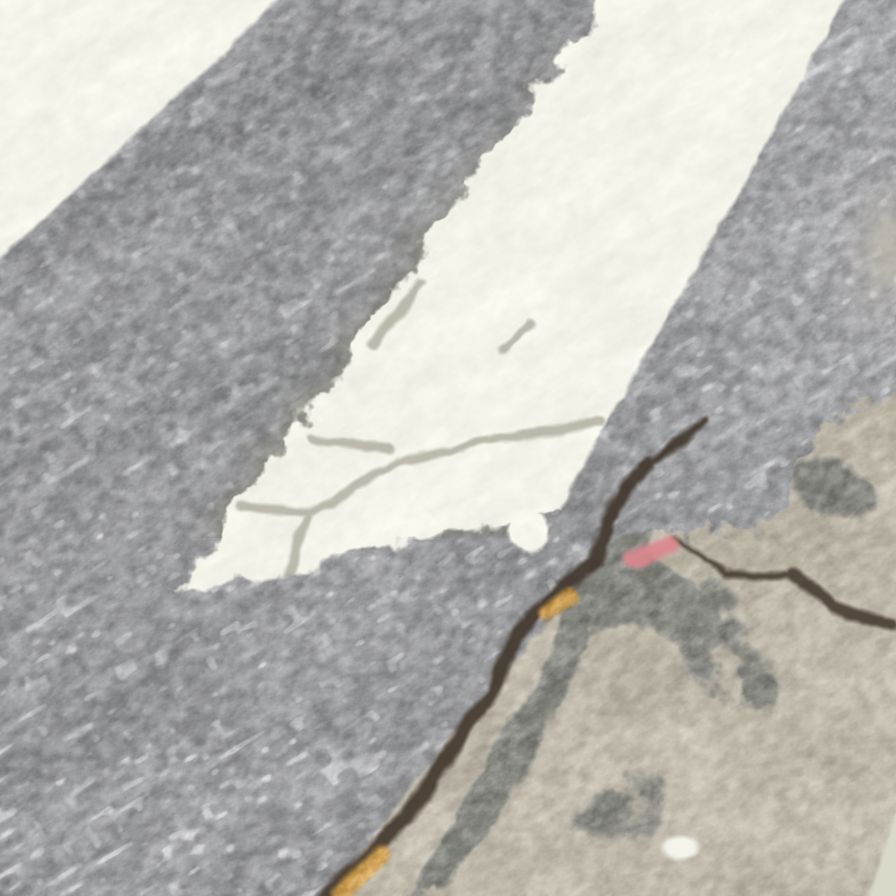
Reproduce this texture procedurally as a WebGL 1 fragment shader.

```glsl
precision highp float;
// Worn road paint on grey asphalt beside a cracked, patchy concrete kerb.
uniform vec2 u_resolution;

#define ASPHALT vec3(0.595, 0.597, 0.607)
#define PAINT vec3(0.955, 0.955, 0.92)
#define CONCRETE vec3(0.74, 0.715, 0.66)
#define PATCH vec3(0.53, 0.53, 0.51)
#define CRACK vec3(0.25, 0.21, 0.17)
#define MOSS vec3(0.48, 0.48, 0.40)
#define GRAIN 0.30
#define EDGE 0.0035

float hash(vec2 p) {
  vec3 q = fract(vec3(p.xyx) * 0.1031);
  q += dot(q, q.yzx + 33.33);
  return fract((q.x + q.y) * q.z);
}

float noise(vec2 p) {
  vec2 i = floor(p), f = fract(p);
  f = f * f * (3.0 - 2.0 * f);
  return mix(mix(hash(i), hash(i + vec2(1, 0)), f.x),
             mix(hash(i + vec2(0, 1)), hash(i + vec2(1, 1)), f.x), f.y);
}

float fbm(vec2 p) {
  float sum = 0.0, amp = 0.5;
  for (int i = 0; i < 4; i++) {
    sum += amp * noise(p);
    p = mat2(1.6, 1.2, -1.2, 1.6) * p + 7.3;
    amp *= 0.5;
  }
  return sum / 0.9375;
}

float segment(vec2 p, vec2 a, vec2 b) {
  vec2 d = b - a;
  return length(p - a - d * clamp(dot(p - a, d) / dot(d, d), 0.0, 1.0));
}

float cover(float d) { return smoothstep(-EDGE, EDGE, d); }

float line(float d, float width) { return 1.0 - smoothstep(width * 0.4, width + EDGE, d); }

// Soft round spot, 1 at its centre
float spot(vec2 p, vec2 c, vec2 r) { vec2 q = (p - c) / r; return exp(-dot(q, q)); }

// Diagonal stripe with a ragged left side and a broken lower end
float stripe(vec2 p, float rag) {
  float left = dot(p - vec2(0.215, 0.362), vec2(0.814, -0.582)) + rag * 0.022;
  float right = dot(vec2(0.944, 1.0) - p, vec2(0.872, -0.490)) + rag * 0.007;
  float low = p.y - 0.347 - 0.23 * (p.x - 0.25) + rag * 0.016;
  float chip = 0.022 - length((p - vec2(0.592, 0.404)) * vec2(1.0, 0.85)) + rag * 0.01;
  return max(min(min(left, right), low), chip);
}

float paintCracks(vec2 p) {
  float d = segment(p, vec2(0.273, 0.434), vec2(0.345, 0.427));
  d = min(d, segment(p, vec2(0.345, 0.427), vec2(0.443, 0.486)));
  d = min(d, segment(p, vec2(0.443, 0.486), vec2(0.67, 0.531)));
  d = min(d, segment(p, vec2(0.345, 0.427), vec2(0.32, 0.362)));
  d = min(d, segment(p, vec2(0.345, 0.512), vec2(0.43, 0.503)));
  d = min(d, segment(p, vec2(0.417, 0.616), vec2(0.469, 0.681)));
  return min(d, segment(p, vec2(0.56, 0.61), vec2(0.592, 0.635)));
}

float roadCrack(vec2 p) {
  float d = segment(p, vec2(0.365, 0.0), vec2(0.456, 0.089));
  d = min(d, segment(p, vec2(0.456, 0.089), vec2(0.54, 0.219)));
  d = min(d, segment(p, vec2(0.54, 0.219), vec2(0.592, 0.316)));
  d = min(d, segment(p, vec2(0.592, 0.316), vec2(0.664, 0.375)));
  d = min(d, segment(p, vec2(0.664, 0.375), vec2(0.684, 0.434)));
  d = min(d, segment(p, vec2(0.684, 0.434), vec2(0.723, 0.479)));
  return min(d, segment(p, vec2(0.723, 0.479), vec2(0.785, 0.53)) + 0.003);
}

float kerbCrack(vec2 p) {
  float d = segment(p, vec2(0.755, 0.398), vec2(0.807, 0.362)) + 0.004;
  d = min(d, segment(p, vec2(0.807, 0.362), vec2(0.885, 0.359)) + 0.003);
  d = min(d, segment(p, vec2(0.885, 0.359), vec2(0.931, 0.32)));
  return min(d, segment(p, vec2(0.931, 0.32), vec2(0.99, 0.306)));
}

void main() {
  vec2 p = gl_FragCoord.xy / u_resolution;
  vec2 along = vec2(dot(p, vec2(0.85, 0.53)), dot(p, vec2(-0.53, 0.85)));
  float rag = fbm(p * 34.0) * 2.0 - 1.0;
  float grain = fbm(along * vec2(75.0, 110.0)) - 0.5;
  vec2 w = p + 0.014 * (vec2(fbm(p * 22.0), fbm(p * 22.0 + 41.0)) - 0.5);

  // Asphalt: long worn streaks, grain and pale chips
  float streak = fbm(along * vec2(4.0, 17.0) + 3.0) - 0.5;
  vec3 col = ASPHALT + 0.13 * streak + GRAIN * grain + 0.04 * smoothstep(0.6, 1.0, p.x);
  col += 0.16 * smoothstep(0.7, 0.95, noise(along * vec2(65.0, 110.0))) * (1.0 - 0.6 * p.y);

  // Concrete kerb with dark aggregate patches
  float kerb = dot(p - vec2(0.365, 0.0), vec2(0.781, -0.623));
  float top = 0.41 + 0.14 * smoothstep(0.84, 0.95, p.x) + rag * 0.03;
  float inside = cover(min(kerb + rag * 0.008, top - p.y));
  vec3 stone = CONCRETE + 0.13 * (fbm(p * 13.0) - 0.5) + 0.2 * grain;
  float band = (kerb - 0.09 + 0.19 * p.y) / 0.026;
  float dirt = 0.8 * exp(-band * band) + 0.9 * spot(p, vec2(0.73, 0.335), vec2(0.09, 0.04));
  dirt += 0.75 * spot(p, vec2(0.82, 0.24), vec2(0.09, 0.075)) + 0.7 * spot(p, vec2(0.69, 0.10), vec2(0.08, 0.06));
  dirt += 0.7 * spot(p, vec2(0.93, 0.45), vec2(0.08, 0.06));
  stone = mix(stone, PATCH + 0.3 * grain, smoothstep(0.42, 0.58, dirt * (0.35 + 1.1 * fbm(p * 27.0))));
  stone = mix(stone, vec3(0.85, 0.85, 0.79), cover(dot(p - vec2(0.97, 0.0), vec2(0.95, -0.31))));
  col = mix(col, stone, inside);
  col = mix(col, CONCRETE, 0.7 * spot(w, vec2(0.99, 0.72), vec2(0.03, 0.05)));

  // Painted stripes, with mossy soil along the ragged side
  float bar = stripe(p, rag);
  float soil = exp(-abs(bar) * 65.0) * smoothstep(0.75, 0.4, p.x);
  col = mix(col, MOSS, 0.5 * soil * step(0.40, p.y));
  float corner = dot(vec2(0.0, 0.711) - p, vec2(0.679, -0.734)) + rag * 0.005;
  vec3 paint = PAINT + 0.05 * grain + 0.06 * (fbm(along * vec2(14.0, 45.0)) - 0.5);
  paint = mix(paint, vec3(0.66, 0.65, 0.59), 0.75 * line(paintCracks(w), 0.005 + 0.004 * rag));
  col = mix(col, paint, max(cover(bar), cover(corner)));

  // Open cracks, fallen leaves and a pale pebble
  col = mix(col, CRACK, 0.9 * line(roadCrack(w), 0.009 + 0.005 * rag));
  col = mix(col, CRACK, 0.85 * line(kerbCrack(w), 0.008 + 0.003 * rag));
  float leaf = max(line(segment(w, vec2(0.607, 0.318), vec2(0.637, 0.337)), 0.009),
                   line(segment(w, vec2(0.385, 0.005), vec2(0.425, 0.045)), 0.013));
  col = mix(col, vec3(0.80, 0.60, 0.27) + 0.4 * grain, 0.85 * leaf);
  col = mix(col, vec3(0.86, 0.53, 0.56), 0.9 * line(segment(w, vec2(0.705, 0.377), vec2(0.75, 0.393)), 0.01));
  col = mix(col, PAINT, cover(0.012 - length((w - vec2(0.758, 0.05)) * vec2(0.6, 1.0))));
  gl_FragColor = vec4(clamp(col, 0.0, 1.0), 1.0);
}
```
